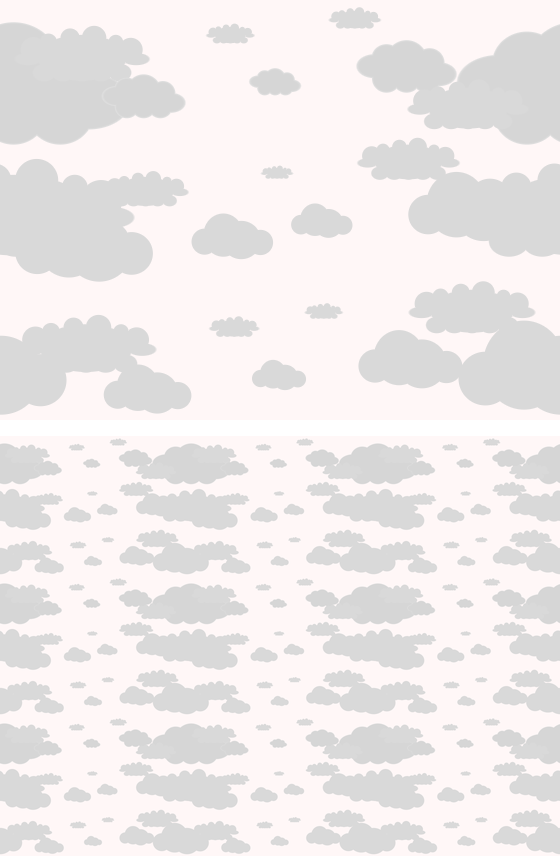
Top: one tile. Bottom: repeated 3 by 3.
Reproduce this pattern procedurally as a Shadertoy shader.

```glsl
// Flat grey clouds on pale pink, large at the sides and small in the centre, tiling both ways.

// Approximate signed distance to an ellipse.
float ellipse(vec2 p, vec2 centre, vec2 radius) {
    return (length((p - centre) / radius) - 1.0) * min(radius.x, radius.y);
}

// All clouds are one unit wide and centred on the origin.
float puffyCloud(vec2 p) {
    float d = ellipse(p, vec2(-0.34, -0.07), vec2(0.16));
    d = min(d, ellipse(p, vec2(-0.11, 0.01), vec2(0.245, 0.265)));
    d = min(d, ellipse(p, vec2(0.11, -0.05), vec2(0.24, 0.235)));
    return min(d, ellipse(p, vec2(0.345, -0.08), vec2(0.155)));
}

float broadCloud(vec2 p) {
    float d = ellipse(p, vec2(-0.32, 0.0), vec2(0.18, 0.12));
    d = min(d, ellipse(p, vec2(0.32, -0.08), vec2(0.18, 0.12)));
    d = min(d, ellipse(p, vec2(-0.2, 0.08), vec2(0.15, 0.14)));
    d = min(d, ellipse(p, vec2(0.0, 0.05), vec2(0.21)));
    d = min(d, ellipse(p, vec2(0.23, 0.03), vec2(0.15)));
    // Lobes along the underside
    for (int k = -1; k <= 1; k++)
        d = min(d, ellipse(p, vec2(0.2 * float(k), -0.125), vec2(0.145, 0.14)));
    return d;
}

float bumpyCloud(vec2 p) {
    float d = ellipse(p, vec2(0.0, -0.03), vec2(0.33, 0.17));
    // Bumps over the top, flattened to wisps at both ends
    for (int k = 0; k < 8; k++) {
        float a = 3.14159 * float(k) / 7.0;
        float r = 0.075 + 0.02 * sin(float(k) * 2.4);
        bool wisp = k == 0 || k == 7;
        vec2 centre = vec2(0.4 * cos(a), -0.04 + 0.16 * sin(a));
        d = min(d, ellipse(p, centre, wisp ? vec2(0.1, 0.045) : vec2(r)));
    }
    // Low bumps along the base
    for (int k = -2; k <= 2; k++)
        d = min(d, ellipse(p, vec2(0.14 * float(k), -0.14), vec2(0.085, 0.065)));
    return d;
}

void mainImage(out vec4 fragColor, in vec2 fragCoord) {
    vec2 period = vec2(4.0, 3.0);
    vec2 p = fragCoord / iResolution.xy * period;
    float pixel = period.y / iResolution.y;
    vec3 color = vec3(1.0, 0.97, 0.97);

    // Three rows of eight clouds, loosely scattered
    for (int i = 0; i < 24; i++) {
        int column = i % 8, row = i / 8;
        bool bumpy = (column + row) % 2 == 1;
        bool broad = row == 2 && !bumpy;
        float c = float(column);
        float side = abs(c - 4.0) / 4.0;
        float side4 = side * side * side * side;
        vec2 jitter = fract(float(i) * vec2(0.618, 0.5698)) - 0.5;

        // Clouds grow towards the left and right edges
        float width = (0.4 + 0.55 * side + 0.55 * side4) * (0.975 + 0.35 * jitter.x);
        if (bumpy && side < 0.5) width *= 0.6;

        vec2 centre = vec2(c * 0.5 + 0.12 * sin(c * 0.7854) + 0.25 * jitter.x,
                           float(row) + 0.5 + 0.8 * jitter.y * (1.0 - 0.7 * side4));
        vec2 offset = p - centre;
        offset -= period * round(offset / period);
        vec2 q = offset / width;
        if (abs(q.x) > 0.55 || abs(q.y) > 0.4) continue;

        float d = width * (bumpy ? bumpyCloud(q) : broad ? broadCloud(q) : puffyCloud(q));

        // Broad clouds are a touch darker with a faint light rim
        float grey = broad ? mix(0.84, 0.875, smoothstep(-0.014, 0.0, d)) : 0.85;
        color = mix(color, vec3(grey), clamp(0.5 - d / pixel, 0.0, 1.0));
    }
    fragColor = vec4(color, 1.0);
}
```
